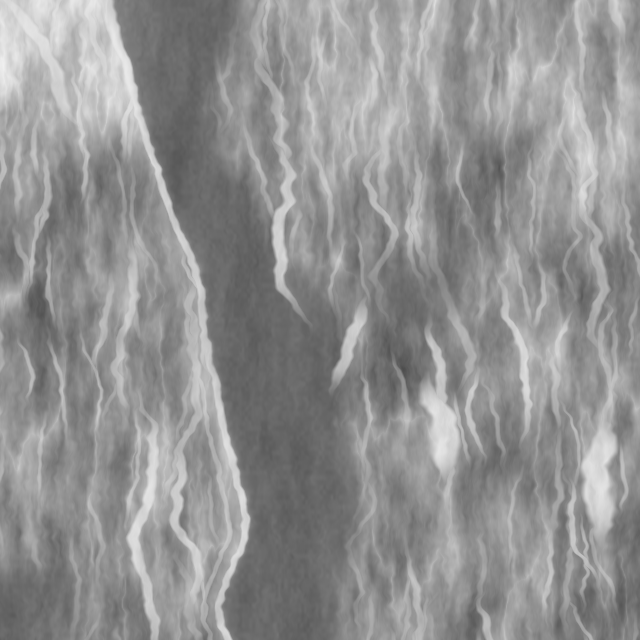
Give the GLSL for this texture, as a Shadertoy shader.

```glsl
float hash(vec2 p) {
    vec3 q = fract(p.xyx * 0.1031);
    q += dot(q, q.yzx + 33.33);
    return fract((q.x + q.y) * q.z);
}

float noise(vec2 p) {
    vec2 i = floor(p), f = fract(p);
    f = f * f * (3.0 - 2.0 * f);
    return mix(mix(hash(i), hash(i + vec2(1, 0)), f.x),
               mix(hash(i + vec2(0, 1)), hash(i + vec2(1, 1)), f.x), f.y);
}

float fbm(vec2 p) {
    float sum = 0.0, amp = 0.5;
    for (int i = 0; i < 4; i++) {
        sum += amp * noise(p);
        p = p * 2.03 + 17.3;
        amp *= 0.5;
    }
    return sum / 0.9375;
}

// Bright thread: crisp core, halo softer on one side
float thread(float d, float width, float halo, float side) {
    float core = 1.0 - smoothstep(width * 0.35, width * 0.6 + 0.004, abs(d));
    float reach = d * side > 0.0 ? halo : halo * 0.3;
    return max(core, 0.55 * exp(-abs(d) / reach));
}

// Wavy vertical strand that tapers at both ends
float strand(vec2 p, float len, float width, float lean, float sway, float seed) {
    float taper = 1.0 - smoothstep(0.35, 1.0, abs(p.y) / len);
    float bend = lean * p.y + sway * (noise(vec2(p.y * 13.0 + 40.0, seed)) - 0.5)
               + sway * 0.25 * (noise(vec2(p.y * 45.0 + 90.0, seed)) - 0.5);
    float side = fract(seed * 0.37) < 0.5 ? -1.0 : 1.0;
    return taper * thread(p.x - bend, width * taper, sway * 0.3, side);
}

// Strands scattered on a jittered grid
float strands(vec2 p, vec2 cell, float width, float share, float seed) {
    vec2 home = floor(p / cell);
    float light = 0.0;
    for (int j = -1; j <= 1; j++)
    for (int i = -1; i <= 1; i++) {
        vec2 id = home + vec2(i, j);
        vec2 key = id + seed;
        if (hash(key) > share) continue;
        vec2 center = (id + vec2(hash(key + 5.1), hash(key + 9.7))) * cell;
        float len = cell.y * mix(0.35, 0.85, hash(key + 13.3));
        float wide = width * mix(0.4, 1.3, hash(key + 21.9));
        float lean = mix(-0.22, 0.12, hash(key + 31.7));
        float glow = mix(0.45, 1.0, hash(key + 43.1));
        light = max(light, glow * strand(p - center, len, wide, lean,
                                         cell.x * 0.5, hash(key + 57.0) * 90.0));
    }
    return light;
}

// Long vein that borders the dark channel
float veinPath(float y) {
    float t = 1.0 - y;
    float bulge = (t - 0.45) / 0.14;
    return 0.168 + 0.27 * t + 0.02 * exp(-bulge * bulge)
         - 0.086 * smoothstep(0.8, 0.98, t) + 0.012 * (noise(vec2(y * 18.0, 3.0)) - 0.5);
}

float channelMask(vec2 p, float vein) {
    float t = 1.0 - p.y;
    float right = 0.35 + 0.19 * smoothstep(0.22, 0.6, t) + 0.09 * (fbm(p * vec2(9, 6)) - 0.5);
    return smoothstep(-0.004, 0.012, p.x - vein)
         * (1.0 - smoothstep(right - 0.03, right + 0.05, p.x));
}

// Single-valued wisps along the middle level of stretched noise
float wisps(vec2 p) {
    float n = fbm(p);
    return pow(1.0 - min(1.0, abs(n - 0.5) * 3.2), 5.0);
}

void mainImage(out vec4 fragColor, in vec2 fragCoord) {
    vec2 uv = fragCoord / iResolution.xy;
    vec2 p = uv;
    p.x += 0.005 * (noise(uv * vec2(70, 95)) - 0.5) + 0.012 * (noise(uv * vec2(12, 9)) - 0.5);

    float vein = veinPath(p.y);
    float channel = channelMask(p, vein);
    float plain = smoothstep(0.14, 0.0, length((uv - vec2(0.64, 0.55)) * vec2(0.8, 1.3)));
    float corner = (1.0 - smoothstep(0.05, 0.2, uv.x)) * (1.0 - smoothstep(0.08, 0.16, uv.y));
    float calm = max(channel, max(plain * 0.75, corner * 0.9));
    float open = 1.0 - calm;

    // Soft ground
    float tone = mix(0.49, 0.40, calm) + 0.09 * smoothstep(0.55, 1.0, uv.y) * open;
    tone += 0.17 * smoothstep(0.28, 0.0, length(uv - vec2(0.04, 0.98)));
    tone += (fbm(p * vec2(15, 7)) - 0.5) * mix(0.36, 0.10, calm);
    tone += (fbm(p * vec2(65, 17) + 8.0) - 0.5) * mix(0.26, 0.08, calm);
    tone += (noise(p * vec2(190, 130)) - 0.5) * 0.035;
    tone += wisps(p * vec2(17, 4.5) + 3.0) * 0.13 * open;

    // Scattered strands
    float light = 0.85 * strands(p, vec2(0.10, 0.23), 0.010, 0.75, 11.0);
    light = max(light, 0.65 * strands(p, vec2(0.055, 0.15), 0.005, 0.75, 71.0));
    light *= open;

    // Broad lenses and long landmark strands
    light = max(light, strand(p - vec2(0.685, 0.33), 0.10, 0.036, -0.12, 0.03, 4.0));
    light = max(light, strand(p - vec2(0.943, 0.25), 0.12, 0.040, -0.05, 0.04, 9.0));
    light = max(light, 0.9 * strand(p - vec2(0.235, 0.16), 0.27, 0.013, -0.08, 0.05, 7.0));
    light = max(light, 0.9 * strand(p - vec2(0.455, 0.64), 0.18, 0.014, -0.06, 0.05, 2.0));
    light = max(light, 0.8 * strand(p - vec2(0.545, 0.46), 0.09, 0.018, 0.35, 0.05, 5.0));
    light = max(light, 0.8 * strand(p - vec2(0.06, 0.91), 0.13, 0.018, -0.65, 0.04, 6.0));

    // Border vein with a fainter companion
    float top = smoothstep(0.82, 1.0, uv.y);
    float shine = 0.65 + 0.35 * noise(vec2(uv.y * 14.0, 6.0));
    light = max(light, shine * thread(p.x - vein, 0.009 + 0.010 * top, 0.025, -1.0));
    float companion = 1.0 - smoothstep(0.45, 0.65, uv.y);
    light = max(light, 0.55 * companion * thread(p.x - vein + 0.024, 0.005, 0.012, -1.0));

    float streak = 0.8 + 0.4 * (fbm(p * vec2(80, 30)) - 0.3);
    tone = mix(tone, 0.93, clamp(light * streak, 0.0, 1.0) * 0.9);
    fragColor = vec4(vec3(clamp(tone, 0.28, 0.96)), 1.0);
}
```
